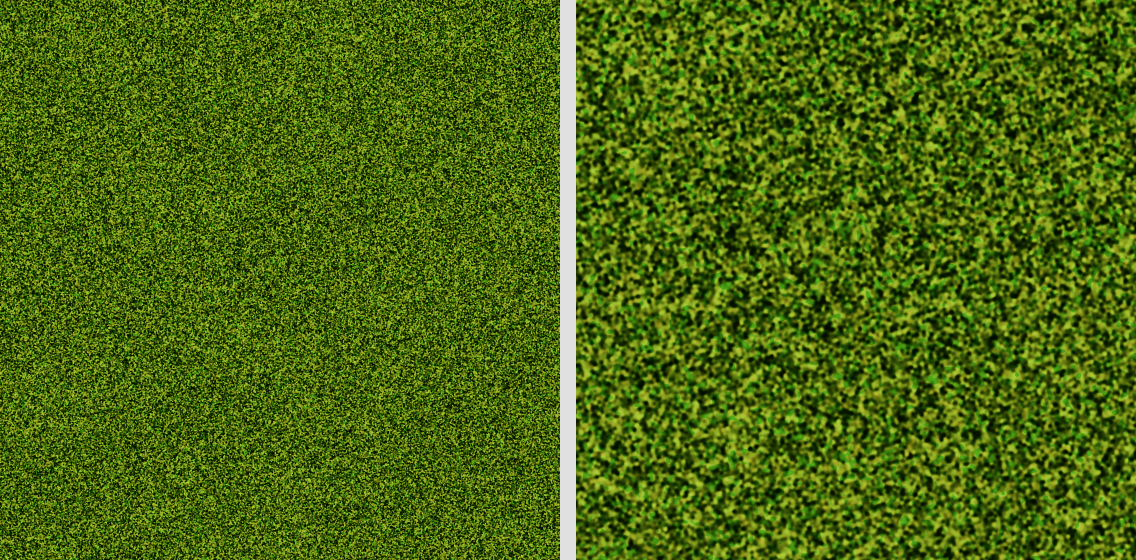
Left: the whole. Right: its middle third, enlarged.
Write a Shadertoy shader that draws this texture.

```glsl
// Dense turf-like grain: fine irregular specks from near black to lime.
// Rotated value noise is spread to even tone shares, then coloured by a ramp;
// a second grain tints some specks green or warm, broad noise adds mottling.

const float GRAIN_FREQUENCY = 400.0;
const float GRAIN_DEVIATION = 0.152;
const float TONE_CONTRAST = 0.84;
const float TONE_LIFT = 0.06;

const vec3 BLACK_GREEN = vec3(0.00, 0.02, 0.00);
const vec3 SHADOW      = vec3(0.04, 0.09, 0.00);
const vec3 DEEP_MOSS   = vec3(0.13, 0.23, 0.01);
const vec3 MOSS        = vec3(0.25, 0.36, 0.03);
const vec3 OLIVE       = vec3(0.43, 0.52, 0.07);
const vec3 LIME        = vec3(0.58, 0.70, 0.15);
const vec3 PALE_LIME   = vec3(0.70, 0.82, 0.25);
const vec3 GREEN_TINT  = vec3(0.50, 0.88, 0.50);
const vec3 WARM_TINT   = vec3(1.06, 0.93, 0.85);

// Integer hash of a lattice cell, from 0 to 1
float cellHash(ivec2 cell, uint seed) {
    uint h = uint(cell.x) * 1597334677u ^ uint(cell.y) * 3812015801u;
    h ^= seed * 2654435769u;
    h = (h ^ (h >> 16)) * 2146121005u;
    h = (h ^ (h >> 15)) * 2221713035u;
    h ^= h >> 16;
    return float(h >> 8) / 16777216.0;
}

float valueNoise(vec2 p, uint seed) {
    ivec2 cell = ivec2(floor(p));
    vec2 t = fract(p);
    t = t * t * (3.0 - 2.0 * t);
    float low = mix(cellHash(cell, seed), cellHash(cell + ivec2(1, 0), seed), t.x);
    float high = mix(cellHash(cell + ivec2(0, 1), seed), cellHash(cell + ivec2(1, 1), seed), t.x);
    return mix(low, high, t.y);
}

vec2 rotate(vec2 p, float angle) {
    float c = cos(angle), s = sin(angle);
    return vec2(c * p.x - s * p.y, s * p.x + c * p.y);
}

// Two rotated layers hide the lattice; the result is in standard deviations
float grain(vec2 p, float frequency, uint seed) {
    float first = valueNoise(rotate(p, 0.45) * frequency, seed);
    float second = valueNoise(rotate(p, 1.27) * frequency * 1.13, seed + 1u);
    return (0.5 * (first + second) - 0.5) / GRAIN_DEVIATION;
}

// Logistic curve turning a bell-shaped value into an even rank
float evenRank(float deviation) {
    return 1.0 / (1.0 + exp(-1.702 * deviation));
}

float ramp(float low, float high, float x) {
    return clamp((x - low) / (high - low), 0.0, 1.0);
}

vec3 turfColor(float tone) {
    vec3 color = mix(BLACK_GREEN, SHADOW, ramp(0.0, 0.06, tone));
    color = mix(color, DEEP_MOSS, ramp(0.06, 0.21, tone));
    color = mix(color, MOSS, ramp(0.21, 0.44, tone));
    color = mix(color, OLIVE, ramp(0.44, 0.70, tone));
    color = mix(color, LIME, ramp(0.70, 0.92, tone));
    return mix(color, PALE_LIME, ramp(0.92, 1.0, tone));
}

void mainImage(out vec4 fragColor, in vec2 fragCoord) {
    vec2 uv = fragCoord / iResolution.y;

    // Faint broad mottling under the fine grain
    float mottling = 0.03 * grain(uv, 7.0, 11u) + 0.03 * grain(uv, 24.0, 21u);
    float fineGrain = TONE_CONTRAST * grain(uv, GRAIN_FREQUENCY, 31u);
    float tone = evenRank(fineGrain + mottling + TONE_LIFT);

    // Independent hue grain: green specks at one end, warm at the other
    float hue = evenRank(grain(uv, GRAIN_FREQUENCY * 0.85, 41u));
    vec3 tint = mix(vec3(1.0), GREEN_TINT, smoothstep(0.66, 0.92, hue));
    tint = mix(tint, WARM_TINT, 1.0 - smoothstep(0.03, 0.25, hue));

    fragColor = vec4(turfColor(tone) * tint, 1.0);
}
```
